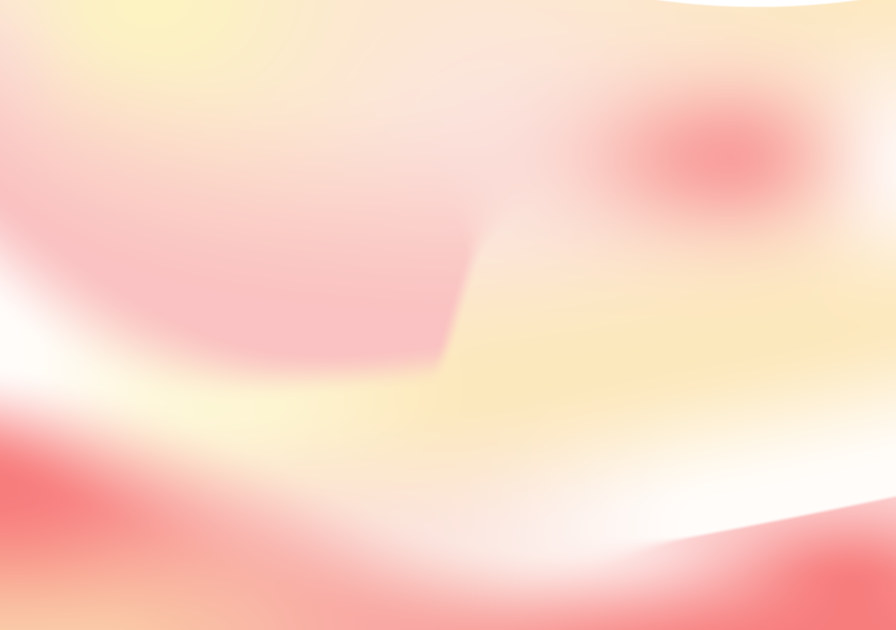
This background is drawn by a WebGL 1 fragment shader. Its source:

```glsl
precision highp float;

uniform vec2 u_resolution;

#define WHITE vec3(1.0, 0.99, 0.98)
#define CREAM vec3(0.99, 0.91, 0.81)
#define LEMON vec3(0.99, 0.95, 0.76)
#define GOLD  vec3(0.99, 0.91, 0.74)
#define BLUSH vec3(0.985, 0.895, 0.87)
#define PINK  vec3(0.98, 0.76, 0.76)
#define ROSE  vec3(0.975, 0.66, 0.64)
#define CORAL vec3(0.97, 0.49, 0.49)
#define PEACH vec3(0.98, 0.80, 0.66)

// Elliptical soft spot: 1 at the centre, fading with the given radii.
float glow(vec2 p, vec2 centre, vec2 radii) {
  vec2 d = (p - centre) / radii;
  return exp(-dot(d, d));
}

// Soft step across zero with half-width s.
float edge(float d, float s) {
  return smoothstep(-s, s, d);
}

// Pale upper sheet with its coloured lights.
vec3 upperSheet(vec2 p) {
  vec3 c = mix(CREAM, BLUSH, glow(p, vec2(0.56, 0.24), vec2(0.2, 0.24)));
  c = mix(c, LEMON, glow(p, vec2(0.17, 0.0), vec2(0.16, 0.17)));
  c = mix(c, GOLD, 0.8 * glow(p, vec2(1.02, 0.0), vec2(0.25, 0.09)));
  c = mix(c, BLUSH, 0.6 * glow(p, vec2(0.0, 0.1), vec2(0.06, 0.15)));
  return c;
}

// Golden band fading down to blush on the left and white on the right.
vec3 goldenBand(vec3 base, vec2 p) {
  float d = p.y - (0.66 - 0.16 * p.x * p.x);
  vec3 gold = mix(mix(LEMON, WHITE, 0.3), GOLD, smoothstep(0.25, 0.55, p.x));
  vec3 low = mix(mix(PINK, BLUSH, smoothstep(0.1, 0.5, p.x)), WHITE,
                 smoothstep(0.45, 0.8, p.x));
  vec3 c = mix(base, gold, smoothstep(-0.25, 0.0, d));
  c = mix(c, low, smoothstep(0.0, 0.25, d));
  return mix(c, WHITE, exp(-p.x * p.x / 0.02));
}

// Pink panel with a curved base and a slanted right side.
vec3 pinkPanel(vec3 base, vec3 sheet, vec2 p) {
  float shade = smoothstep(0.14, 0.54, p.y + 0.2 * exp(-6.0 * p.x));
  float dx = p.x - 0.32;
  float bottom = 0.595 - dx * dx * mix(1.85, 0.6, step(0.0, dx));
  float bottomSoft = mix(0.1, 0.035, smoothstep(0.0, 0.4, p.x));
  float side = 0.54 - 0.21 * (p.y - 0.35);
  float sideSoft = mix(0.12, 0.01, smoothstep(0.2, 0.42, p.y));
  float mask = edge(bottom - p.y, bottomSoft) * edge(side - p.x, sideSoft);
  return mix(base, mix(sheet, PINK, shade), mask);
}

// Crisp-edged wing in the lower right.
vec3 lowerWing(vec3 base, vec2 p) {
  float d = 1.0 - p.x;
  float top = 0.788 + 0.3 * d - 0.08 * d * d;
  float soft = mix(0.05, 0.004, smoothstep(0.6, 0.78, p.x));
  float mask = edge(p.y - top, soft) * smoothstep(0.55, 0.8, p.x);
  float heat = glow(vec2(p.x, min(p.y, 0.93)), vec2(0.95, 0.93), vec2(0.14, 0.11));
  return mix(base, mix(mix(PINK, WHITE, 0.45), CORAL, heat), mask);
}

// Coral wave sweeping along the bottom, peach in the left corner.
vec3 coralWave(vec3 base, vec2 p) {
  float top = 0.65 + 0.3 * smoothstep(-0.1, 0.6, p.x);
  float soft = 0.08 + 0.04 * glow(p, vec2(0.22, p.y), vec2(0.2));
  vec3 c = mix(CORAL, ROSE, smoothstep(0.0, 0.3, p.x));
  c = mix(c, CORAL, smoothstep(0.4, 0.9, p.x));
  c = mix(c, PEACH, smoothstep(0.78, 1.03, p.y) * (1.0 - smoothstep(0.1, 0.45, p.x)));
  return mix(base, c, edge(p.y - top, soft));
}

void main() {
  // Unit coordinates, with y measured downward from the top edge.
  vec2 p = gl_FragCoord.xy / u_resolution;
  p.y = 1.0 - p.y;

  vec3 sheet = upperSheet(p);
  vec3 color = goldenBand(sheet, p);
  color = pinkPanel(color, sheet, p);

  // Rose light with a longer left tail, beside a white light.
  float tail = mix(0.11, 0.15, step(p.x, 0.815));
  color = mix(color, WHITE, 0.95 * glow(p, vec2(1.01, 0.26), vec2(0.09, 0.14)));
  color = mix(color, mix(CORAL, PINK, 0.4), 0.9 * glow(p, vec2(0.815, 0.25), vec2(tail, 0.115)));

  color = lowerWing(color, p);
  color = coralWave(color, p);

  // White arc dipping in from the top.
  float arc = (p.x - 0.846) / 0.112;
  color = mix(color, vec3(1.0), edge(0.011 * (1.0 - arc * arc) - p.y, 0.002));

  gl_FragColor = vec4(color, 1.0);
}
```
